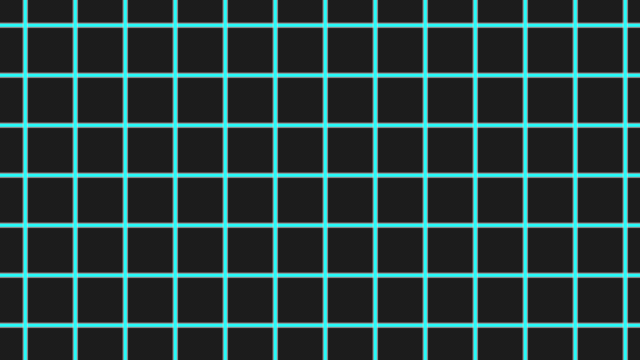
This pattern is drawn by a WebGL 1 fragment shader. Its source:

```glsl
precision highp float;

// A glowing cyan square grid on charcoal, 12.8 cells across and 7.2 down.
// Each line is a soft cyan core over a pale rosy halo; the upright lines
// are layered over the level ones, and a faint weave textures the ground.

uniform vec2 u_resolution;

const float PI = 3.14159;

// Distance to the nearest line, in fortieths of a cell.
float lineDistance(float position, float offset) {
    return 40.0 * abs(fract(position - offset + 0.5) - 0.5);
}

// Lays a translucent halo and then a solid core over the colour below.
vec3 layLine(vec3 below, float d) {
    float halo = 0.55 * (1.0 - smoothstep(1.6, 2.8, d));
    float core = 1.0 - smoothstep(0.6, 2.05, d);
    vec3 color = mix(below, vec3(1.0, 0.79, 0.79), halo);
    return mix(color, vec3(0.155, 0.985, 0.975), core);
}

void main() {
    // One unit is one cell; the height holds 7.2 of them.
    vec2 cell = gl_FragCoord.xy / u_resolution.y * 7.2;

    // Charcoal ground with a fine woven texture
    vec2 weave = sin(cell * 40.0 * PI);
    vec3 color = vec3(0.11 + 0.006 * weave.x * weave.y);

    // Level lines first, upright lines on top
    color = layLine(color, lineDistance(cell.y, 0.694));
    color = layLine(color, lineDistance(cell.x, 0.506));

    gl_FragColor = vec4(color, 1.0);
}
```
